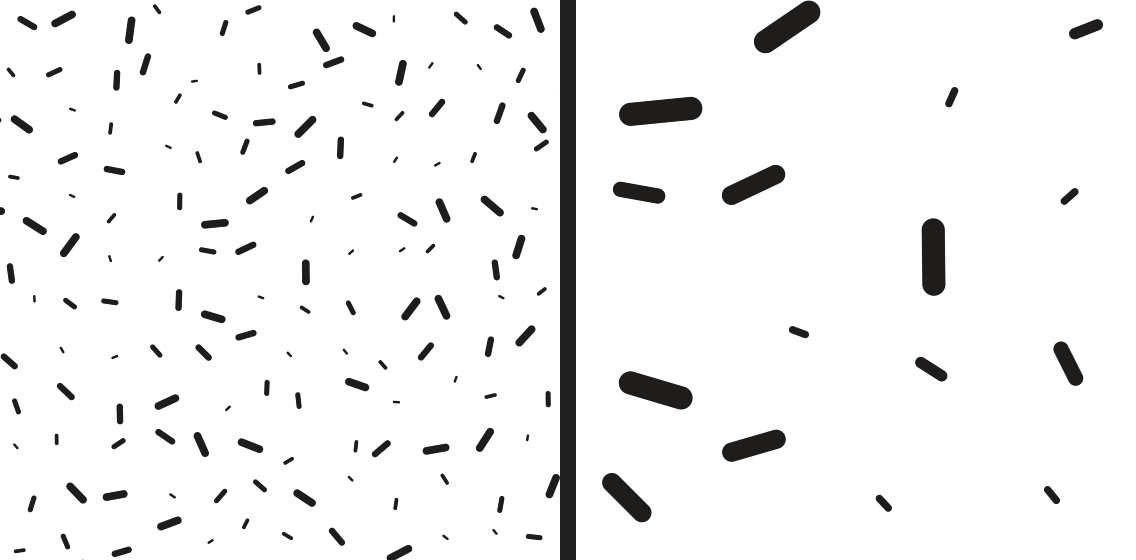
Left: the whole. Right: its middle third, enlarged.
Reproduce this pattern procedurally as a WebGL 2 fragment shader.

```glsl
#version 300 es
precision highp float;
// Scattered black sprinkles: round-ended rods of five sizes on white.

uniform vec2 u_resolution;
out vec4 outColor;

const float CELLS = 12.0;

float hash(vec2 p) {
    return fract(sin(dot(p, vec2(127.1, 311.7))) * 43758.5453);
}

// Signed distance to a rod centred at the origin
float rodDistance(vec2 p, float angle, float halfLength, float radius) {
    vec2 axis = vec2(cos(angle), sin(angle));
    float along = clamp(dot(p, axis), -halfLength, halfLength);
    return length(p - axis * along) - radius;
}

// Distance to the one sprinkle owned by a grid cell
float sprinkleDistance(vec2 p, vec2 cell) {
    // Zigzag the rows and columns, then jitter, to hide the grid
    vec2 stagger = 0.12 * (2.0 * mod(cell.yx, 2.0) - 1.0);
    vec2 jitter = 0.54 * (vec2(hash(cell + 3.7), hash(cell + 19.3)) - 0.5);
    vec2 center = (cell + 0.5 + stagger + jitter) / CELLS;

    // Spread the sizes so that large rods rarely sit side by side
    float sizeStep = mod(cell.x + 2.0 * cell.y + floor(2.0 * hash(cell + 41.9)), 5.0);
    float size = sizeStep / 4.0;
    float halfLength = mix(0.0042, 0.0168, size) * mix(0.92, 1.08, hash(cell + 57.1));
    float radius = mix(0.0022, 0.0069, size);
    float angle = 3.14159 * hash(cell + 73.3);
    return rodDistance(p - center, angle, halfLength, radius);
}

void main() {
    vec2 p = gl_FragCoord.xy / u_resolution.y;
    vec2 home = floor(p * CELLS);

    // Nearest sprinkle among the neighbouring cells
    float d = 1.0;
    for (int y = -1; y <= 1; y++) {
        for (int x = -1; x <= 1; x++) {
            d = min(d, sprinkleDistance(p, home + vec2(x, y)));
        }
    }

    // Ink with a one-pixel soft edge
    float pixel = 1.0 / u_resolution.y;
    float ink = 1.0 - smoothstep(-0.6 * pixel, 0.6 * pixel, d);
    outColor = vec4(mix(vec3(1.0), vec3(0.12, 0.11, 0.11), ink), 1.0);
}
```
